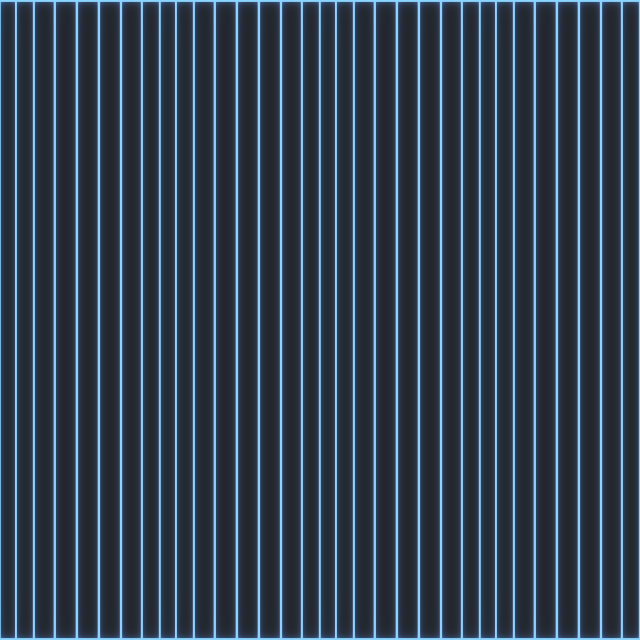
Give the GLSL for this pattern, as a WebGL 2 fragment shader.

```glsl
#version 300 es
precision highp float;
// Glowing blue vertical bars on charcoal, closed by a thin bar at top and bottom.
// Four equal groups of eight bars; a two-harmonic sine warp squeezes the spacing
// at the group joins and opens it in between. Each bar is a core plus a halo.

uniform vec2 u_resolution;
out vec4 fragColor;

const float TAU = 6.2831853;

// Layout, in canvas widths
const float GROUPS = 4.0;
const int BARS_PER_GROUP = 8;
const float WARP_MAIN = 0.0060;
const float WARP_FINE = 0.0010;
const float WARP_SHIFT = 0.0033;
const float ROW_INSET = 0.0015;

// Bar profile, in canvas widths
const float HALF_WIDTH_THIN = 0.0015;
const float HALF_WIDTH_THICK = 0.0019;
const float HALO_REACH = 0.0042;
const float HALO_STRENGTH = 0.20;
const float HAZE_REACH = 0.0130;
const float HAZE_STRENGTH = 0.018;

const vec3 CHARCOAL = vec3(0.131, 0.140, 0.153);
const vec3 BAR_BLUE = vec3(0.54, 0.83, 1.00);
const vec3 HALO_BLUE = vec3(0.30, 0.58, 1.05);

// Phase of a bar within its group; zero falls in the narrowest gap
float barPhase(float index) {
    return TAU * (index - 0.5) / float(BARS_PER_GROUP);
}

// Warped position of a bar, measured from the start of its group
float barPosition(float index) {
    float phase = barPhase(index);
    float even = index / (GROUPS * float(BARS_PER_GROUP));
    return even - WARP_SHIFT - WARP_MAIN * sin(phase) - WARP_FINE * sin(2.0 * phase);
}

float barHalfWidth(float index) {
    return mix(HALF_WIDTH_THIN, HALF_WIDTH_THICK, 0.5 - 0.5 * cos(barPhase(index)));
}

// Share of a pixel covered by a bar whose centre lies dist away
float coverage(float dist, float halfWidth, float pixel) {
    return clamp((halfWidth - dist) / pixel + 0.5, 0.0, 1.0);
}

// Tight halo plus a faint wide haze outside the core
float halo(float dist, float halfWidth) {
    float outside = max(dist - halfWidth, 0.0);
    return HALO_STRENGTH * exp(-outside / HALO_REACH)
         + HAZE_STRENGTH * exp(-outside / HAZE_REACH);
}

void main() {
    vec2 uv = gl_FragCoord.xy / u_resolution;
    vec2 pixel = 1.0 / u_resolution;
    float groupX = fract(uv.x * GROUPS) / GROUPS;

    float core = 0.0;
    float glow = 0.0;

    // Upright bars, with one neighbour from each adjoining group
    for (int i = -1; i <= BARS_PER_GROUP + 1; i++) {
        float index = float(i);
        float dist = abs(groupX - barPosition(index));
        float halfWidth = barHalfWidth(index);
        core = max(core, coverage(dist, halfWidth, pixel.x));
        glow += halo(dist, halfWidth);
    }

    // Closing bars at the top and bottom
    float rowDist = abs(min(uv.y, 1.0 - uv.y) - ROW_INSET);
    core = max(core, coverage(rowDist, HALF_WIDTH_THIN, pixel.y));
    glow += halo(rowDist, HALF_WIDTH_THIN);

    vec3 color = min(CHARCOAL + HALO_BLUE * glow, BAR_BLUE);
    fragColor = vec4(mix(color, BAR_BLUE, core), 1.0);
}
```
